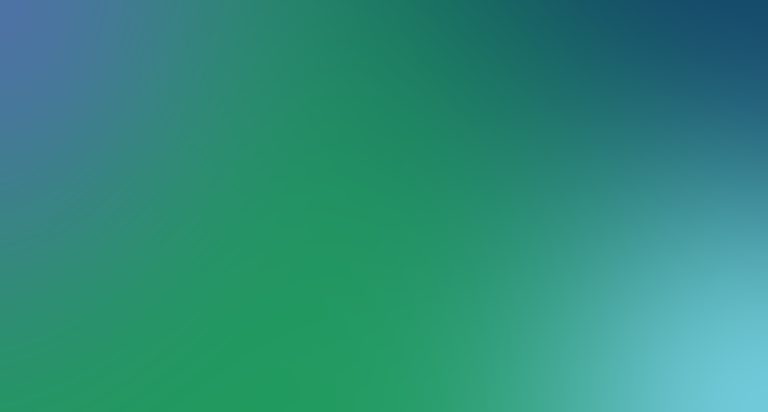
Write a WebGL 1 fragment shader that draws this background.

```glsl
precision highp float;
// A soft background: a green field tinted from three corners by navy,
// violet and cyan glows. Each glow is a Gaussian falloff in canvas units,
// with a skew that pulls its contours in along the diagonal.

uniform vec2 u_resolution;

const vec3 GREEN  = vec3(0.12, 0.61, 0.355);
const vec3 NAVY   = vec3(0.06, 0.26, 0.39);
const vec3 VIOLET = vec3(0.30, 0.45, 0.64);
const vec3 CYAN   = vec3(0.44, 0.79, 0.85);

// Glow centres and radii, as fractions of canvas width and height
const vec2 NAVY_CENTRE   = vec2(1.0, 1.0);
const vec2 NAVY_RADIUS   = vec2(0.51, 1.0);
const float NAVY_SKEW    = 1.5;
const vec2 VIOLET_CENTRE = vec2(0.0, 1.0);
const vec2 VIOLET_RADIUS = vec2(0.31, 0.74);
const float VIOLET_SKEW  = 0.35;
const vec2 CYAN_CENTRE   = vec2(1.0, 0.0);
const vec2 CYAN_RADIUS   = vec2(0.32, 0.60);
const float CYAN_SKEW    = 0.0;

// Strength of a glow: 1 at its centre, fading smoothly to 0
float glow(vec2 p, vec2 centre, vec2 radius, float skew) {
    vec2 q = abs(p - centre) / radius;
    return exp(-(dot(q, q) + skew * q.x * q.y));
}

void main() {
    vec2 uv = gl_FragCoord.xy / u_resolution;

    // Layer the glows from back to front
    vec3 color = GREEN;
    color = mix(color, NAVY, glow(uv, NAVY_CENTRE, NAVY_RADIUS, NAVY_SKEW));
    color = mix(color, VIOLET, glow(uv, VIOLET_CENTRE, VIOLET_RADIUS, VIOLET_SKEW));
    color = mix(color, CYAN, glow(uv, CYAN_CENTRE, CYAN_RADIUS, CYAN_SKEW));

    gl_FragColor = vec4(color, 1.0);
}
```
